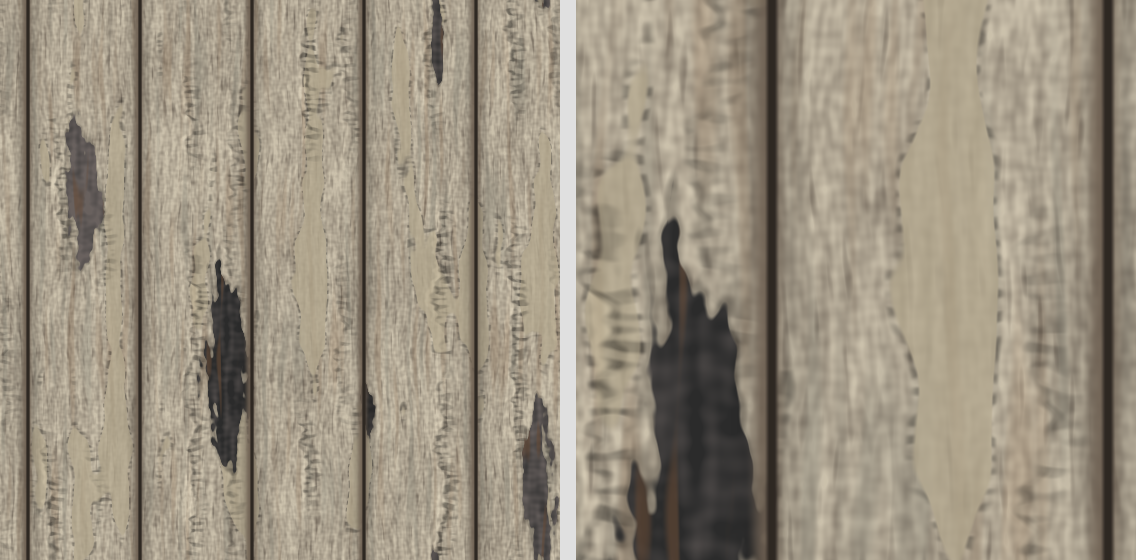
Left, the full canvas; right, a detail of the centre.
A Shadertoy shader for this texture:

```glsl
const float PLANKS = 5.0;
const float FIRST_GROOVE = 0.05;
const vec3 PALE_WOOD = vec3(0.765, 0.725, 0.645);
const vec3 DEEP_WOOD = vec3(0.46, 0.42, 0.37);
const vec3 BARE_WOOD = vec3(0.70, 0.655, 0.555);
const vec3 BROWN_STAIN = vec3(0.54, 0.45, 0.36);
const vec3 GREY_STAIN = vec3(0.52, 0.51, 0.46);
const vec3 CHAR = vec3(0.17, 0.17, 0.17);
const vec3 ASH = vec3(0.41, 0.38, 0.37);
const vec3 RUST = vec3(0.40, 0.29, 0.21);
const vec3 BEVEL = vec3(0.43, 0.375, 0.32);
const vec3 GROOVE = vec3(0.18, 0.155, 0.135);

// Scars: centre, half width and half height
const vec4 SCARS[5] = vec4[5](
    vec4(0.146, 0.650, 0.030, 0.155), vec4(0.407, 0.350, 0.040, 0.190),
    vec4(0.655, 0.272, 0.013, 0.058), vec4(0.779, 0.930, 0.015, 0.090),
    vec4(0.961, 0.130, 0.029, 0.165));
const float ASHINESS[5] = float[5](0.85, 0.15, 0.15, 0.5, 0.6);

vec2 gradientAt(vec2 cell, vec2 period) {
    uvec2 q = uvec2(mod(cell, period));
    uint n = (q.x + 37u) * 73856093u ^ (q.y + 11u) * 19349663u;
    n = (n ^ (n >> 15)) * 668265263u;
    n = (n ^ (n >> 13)) * 374761393u;
    float angle = float((n >> 8) & 65535u) / 65536.0 * 6.28318;
    return vec2(cos(angle), sin(angle));
}

// Gradient noise that tiles over the unit square
float grain(vec2 p, vec2 freq) {
    vec2 cell = floor(p * freq), f = fract(p * freq);
    vec2 w = f * f * f * (f * (f * 6.0 - 15.0) + 10.0);
    vec2 e = vec2(0.0, 1.0);
    float a = dot(gradientAt(cell, freq), f);
    float b = dot(gradientAt(cell + e.yx, freq), f - e.yx);
    float c = dot(gradientAt(cell + e.xy, freq), f - e.xy);
    float d = dot(gradientAt(cell + e.yy, freq), f - e.yy);
    return mix(mix(a, b, w.x), mix(c, d, w.x), w.y);
}

float band(float d, float inner, float outer) {
    return 1.0 - smoothstep(inner, outer, abs(d));
}

// Fibrous weathered surface with brown and grey streaks
vec3 woodColor(vec2 p) {
    vec2 q = p + vec2(0.008 * grain(p, vec2(10.0, 6.0)), 0.0);
    float tone = 0.78 + 0.25 * grain(q, vec2(21.0, 5.0))
        + 0.42 * grain(q, vec2(130.0, 14.0))
        + 0.38 * grain(q, vec2(210.0, 75.0))
        + 0.22 * grain(p, vec2(90.0, 170.0));
    tone -= 0.4 * smoothstep(0.2, 0.55, grain(q, vec2(155.0, 23.0)));
    vec3 color = mix(DEEP_WOOD, PALE_WOOD, clamp(tone, 0.0, 1.1));
    float stain = grain(q, vec2(73.0, 4.0));
    color = mix(color, BROWN_STAIN, 0.35 * smoothstep(0.12, 0.5, stain));
    return mix(color, GREY_STAIN, 0.35 * smoothstep(0.12, 0.5, -stain));
}

// Smooth stripped patches with a torn rim
vec3 addPeeling(vec3 color, vec2 p, float ticks) {
    float field = grain(p, vec2(17.0, 3.0)) + 0.22 * grain(p, vec2(43.0, 17.0));
    float bare = smoothstep(0.25, 0.29, field);
    float rim = smoothstep(0.18, 0.25, field) * (1.0 - bare);
    vec3 smoothWood = BARE_WOOD + 0.05 * grain(p, vec2(120.0, 9.0));
    color = mix(color, smoothWood, 0.75 * bare);
    return color * (1.0 - 0.28 * rim * ticks);
}

// Crumbled seam wandering down a plank: x is shade, y is highlight
vec2 ridge(vec2 p, float u, float lane, float seed, float ticks) {
    vec2 along = vec2(seed, p.y);
    float path = lane + 0.16 * grain(along, vec2(5.0)) + 0.10 * grain(along, vec2(5.0, 23.0));
    float d = u - path + 0.05 * grain(p, vec2(40.0, 90.0));
    float presence = smoothstep(-0.25, 0.2, grain(along, vec2(11.0, 4.0)));
    float shade = 0.75 * band(d, 0.005, 0.035) * (0.35 + 0.65 * ticks)
        + 0.6 * band(d - 0.05, 0.02, 0.075) * ticks;
    return presence * vec2(shade, band(d + 0.045, 0.005, 0.04));
}

vec3 addScar(vec3 color, vec2 p, vec4 scar, float ashiness) {
    vec2 q = p - scar.xy;
    q = (q - round(q)) / scar.zw;
    q.x += 0.6 * grain(p, vec2(9.0, 11.0)) + 0.25 * q.y;
    float ragged = 0.75 * grain(p, vec2(75.0, 13.0)) + 0.35 * grain(p, vec2(110.0, 60.0));
    float inside = 1.0 - q.y * q.y - abs(q.x) + ragged;
    float fibre = grain(p, vec2(95.0, 15.0)) + 0.6 * grain(p, vec2(60.0, 95.0));
    vec3 burnt = mix(CHAR, ASH, clamp(ashiness + 0.55 * fibre, 0.0, 1.0));
    burnt = mix(burnt, RUST, 0.6 * smoothstep(0.25, 0.5, grain(p, vec2(80.0, 7.0))));
    color *= 1.0 - 0.18 * smoothstep(-0.25, 0.05, inside);
    return mix(color, burnt, smoothstep(0.02, 0.16, inside));
}

// Shadowed bevel left of each groove, softer falloff on its right
vec3 addGroove(vec3 color, float d) {
    float left = step(d, 0.0) * band(d, 0.004, 0.016);
    float right = step(0.0, d) * band(d, 0.001, 0.011);
    color *= 1.0 - 0.13 * band(d, 0.006, 0.03);
    color = mix(color, BEVEL, 0.85 * left + 0.6 * right);
    return mix(color, GROOVE, band(d, 0.0012, 0.0048));
}

void mainImage(out vec4 fragColor, in vec2 fragCoord) {
    vec2 p = fragCoord / iResolution.y;
    float position = (p.x - FIRST_GROOVE) * PLANKS;
    float plank = floor(position), u = fract(position);
    float seed = (plank + 0.4) / PLANKS;
    float lane = 0.42 + 0.5 * grain(vec2(seed, 0.37), vec2(5.0, 3.0));
    float ticks = smoothstep(-0.15, 0.3, grain(p, vec2(38.0, 125.0)));

    vec3 color = addPeeling(woodColor(p), p, ticks);
    vec2 relief = ridge(p, u, lane, seed, ticks)
        + 0.6 * ridge(p, u, fract(lane + 0.38), seed + 0.07, ticks);
    color *= 1.0 - 0.38 * min(relief.x, 1.0) + 0.07 * relief.y;
    for (int i = 0; i < 5; i++) color = addScar(color, p, SCARS[i], ASHINESS[i]);
    color = addGroove(color, (position - round(position)) / PLANKS);
    fragColor = vec4(color, 1.0);
}
```
